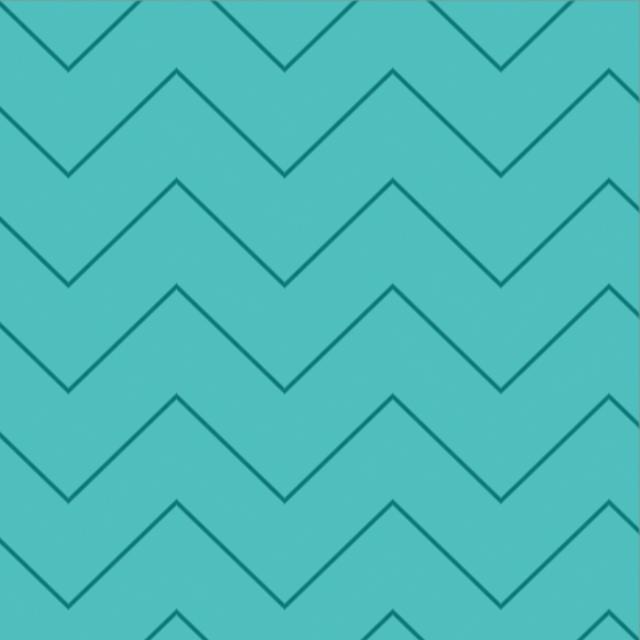
A Shadertoy shader for this pattern:

```glsl
// Thin dark teal chevron lines stacked on a turquoise ground.
// A triangle wave bends the rows; the distance to the nearest row draws the line.
// Fine gradient noise mottles the ground, mostly beside the lines.

#define WAVE_PERIOD 0.3379                // width of one zigzag
#define VALLEY_X 0.1068                   // x of the first valley
#define WAVE_HEIGHT 0.1634                // valley to peak
#define PAIR_PITCH 0.3370                 // height of two rows
#define ROW_GAP 0.1654                    // gap inside a pair, slightly tight
#define BASE_Y 0.0520                     // valley height of the lowest full row
#define LINE_WIDTH 0.0066
#define LINE_SOFTNESS 0.0026
#define MOTTLE 0.022
#define GROUND_COLOR vec3(0.312, 0.748, 0.742)
#define LINE_COLOR vec3(0.035, 0.455, 0.452)
#define EDGE_COLOR vec3(0.45, 0.62, 0.60)

vec2 hashGradient(vec2 cell) {
    vec3 q = fract(cell.xyx * vec3(0.1031, 0.1030, 0.0973));
    q += dot(q, q.yzx + 33.33);
    float angle = 6.2832 * fract((q.x + q.y) * q.z);
    return vec2(cos(angle), sin(angle));
}

float gradientNoise(vec2 p) {
    vec2 i = floor(p), f = fract(p);
    vec2 u = f * f * f * (f * (f * 6.0 - 15.0) + 10.0);
    vec2 e = vec2(0.0, 1.0);
    float a = dot(hashGradient(i), f);
    float b = dot(hashGradient(i + e.yx), f - e.yx);
    float c = dot(hashGradient(i + e.xy), f - e.xy);
    float d = dot(hashGradient(i + e.yy), f - e.yy);
    return mix(mix(a, b, u.x), mix(c, d, u.x), u.y);
}

// Distance to the nearest copy of a row repeated every PAIR_PITCH
float repeatedRow(float y) {
    return abs(y - PAIR_PITCH * round(y / PAIR_PITCH));
}

float chevronDistance(vec2 p) {
    // Triangle wave: 0 at a valley, 1 at a peak
    float phase = (p.x - VALLEY_X) / WAVE_PERIOD;
    float wave = 2.0 * abs(phase - round(phase));
    float y = p.y - BASE_Y - WAVE_HEIGHT * wave;
    float vertical = min(repeatedRow(y), repeatedRow(y - ROW_GAP));
    // Turn the vertical gap into the distance across the slope
    float slope = 2.0 * WAVE_HEIGHT / WAVE_PERIOD;
    return vertical / sqrt(1.0 + slope * slope);
}

void mainImage(out vec4 fragColor, in vec2 fragCoord) {
    vec2 p = fragCoord / iResolution.y;
    vec2 canvas = iResolution.xy / iResolution.y;
    float pixel = 1.0 / iResolution.y;
    float dist = chevronDistance(p);

    // Ground with faint mottling that fades away from the lines
    float nearLine = 1.0 - smoothstep(0.012, 0.05, dist);
    float grain = gradientNoise(p * 110.0) * mix(0.35, 1.0, nearLine);
    vec3 color = GROUND_COLOR + MOTTLE * grain * vec3(1.0, -0.6, 0.8);

    // Lines with soft sides and slightly uneven depth
    float soft = max(LINE_SOFTNESS, pixel);
    float halfWidth = 0.5 * LINE_WIDTH;
    float line = 1.0 - smoothstep(halfWidth - soft, halfWidth + soft, dist);
    line *= 0.96 + 0.08 * gradientNoise(p * 70.0 + 19.0);
    color = mix(color, LINE_COLOR, line);

    // Worn, greyish top and right borders
    float border = min(canvas.x - p.x, canvas.y - p.y);
    color = mix(color, EDGE_COLOR, 0.65 * (1.0 - smoothstep(0.0, 0.004, border)));

    fragColor = vec4(color, 1.0);
}
```
